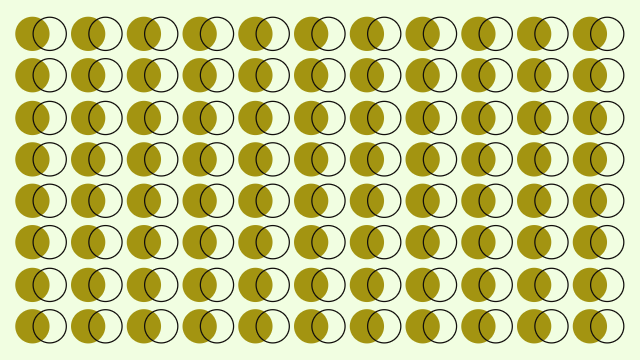
Reproduce this pattern procedurally as a Shadertoy shader.

```glsl
// Grid of olive discs, each overlapped by a thin black ring, on pale mint.

// Coverage of a shape from its signed distance, one pixel soft.
float coverage(float dist) {
    return clamp(0.5 - dist * iResolution.y, 0.0, 1.0);
}

void mainImage(out vec4 fragColor, in vec2 fragCoord) {
    // Canvas-height units, y measured down from the top
    vec2 p = fragCoord / iResolution.y;
    p.y = 1.0 - p.y;

    // Nearest motif: 11 columns by 8 rows
    vec2 cell = floor((p - vec2(0.1141, 0.094)) / vec2(0.15486, 0.1161) + 0.5);
    cell = clamp(cell, vec2(0.0), vec2(10.0, 7.0));

    // Rows sit slightly further apart before the third and the seventh
    vec2 discCenter = vec2(0.09, 0.094) + cell * vec2(0.15486, 0.115);
    discCenter.y += 0.0037 * floor((cell.y + 2.0) / 4.0);
    vec2 ringCenter = discCenter + vec2(0.0481, 0.0);

    float disc = length(p - discCenter) - 0.0476;
    float ring = abs(length(p - ringCenter) - 0.0461) - 0.00174;

    // Layers: ground, disc, ring
    vec3 color = vec3(0.945, 0.995, 0.882);
    color = mix(color, vec3(0.639, 0.580, 0.067), coverage(disc));
    color = mix(color, vec3(0.065, 0.055, 0.045), coverage(ring));
    fragColor = vec4(color, 1.0);
}
```
